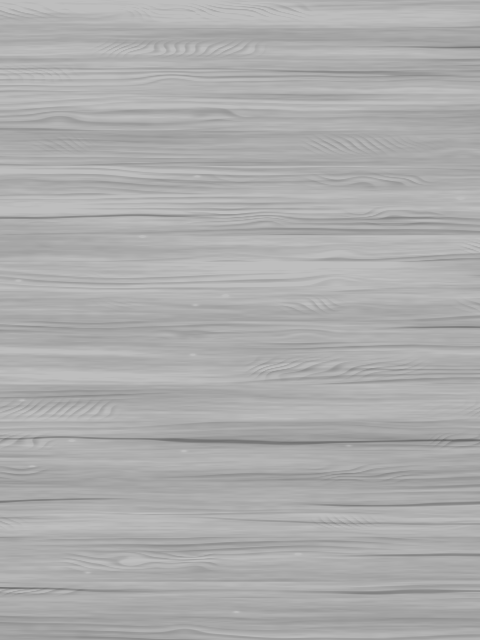
Reproduce this texture procedurally as a WebGL 2 fragment shader.

```glsl
#version 300 es
precision highp float;
// Pale grey wood veneer: stacked horizontal strips with fine grain, rings and dark veins.

uniform vec2 u_resolution;
out vec4 fragColor;

float hash(vec2 p) {
    vec3 q = fract(p.xyx * 0.1031);
    q += dot(q, q.yzx + 33.33);
    return fract((q.x + q.y) * q.z);
}

float noise(vec2 p) {
    vec2 i = floor(p), f = fract(p);
    f = f * f * (3.0 - 2.0 * f);
    return mix(mix(hash(i), hash(i + vec2(1, 0)), f.x),
               mix(hash(i + vec2(0, 1)), hash(i + vec2(1, 1)), f.x), f.y);
}

// Noise centred on zero
float grain(vec2 p) {
    return noise(p) - 0.5;
}

// Lower edge of a strip, in strip units (20 per canvas height)
float stripEdge(float id) {
    return id + 0.7 * (hash(vec2(id, 3.7)) - 0.5);
}

// Soft-backed growth line, once per unit of the field
float ringLine(float field) {
    float r = fract(field);
    return smoothstep(0.25, 0.8, r) * (1.0 - smoothstep(0.8, 1.0, r));
}

float stripTone(vec2 p, float id) {
    float low = stripEdge(id), high = stripEdge(id + 1.0);
    float t = (p.y * 20.0 - low) / (high - low);
    float seed = hash(vec2(id, 11.3));
    vec2 q = p + vec2(seed * 19.0, id * 3.1 + 9.0);

    // Bend the fibres, with a small arch around one knot
    float s = q.y + 0.018 * grain(q * vec2(2.5, 9.0)) + 0.004 * grain(q * vec2(11.0, 30.0));
    vec2 knot = vec2(0.75 * hash(vec2(id, 21.1)), mix(low, high, 0.4) / 20.0);
    vec2 d = (p - knot) / vec2(0.035, 0.011);
    s -= 0.008 * exp(-dot(d, d)) * step(0.4, seed);

    // Strip shade and streaks, from broad to fine
    float tone = 0.688 + 0.05 * (hash(vec2(id, 5.9)) - 0.5);
    tone += 0.09 * (t - 0.5) * (hash(vec2(id, 8.3)) - 0.4);
    tone += 0.075 * grain(vec2(q.x * 2.0, s * 24.0));
    tone += 0.06 * grain(vec2(q.x * 1.7, s * 60.0));
    tone += 0.06 * grain(vec2(q.x * 3.0, s * 140.0));
    tone += 0.05 * grain(vec2(q.x * 7.0, s * 310.0));
    tone += 0.03 * grain(vec2(q.x * 45.0, q.y * 480.0));

    // Growth rings appear in long patches
    float rings = ringLine(s * 105.0 + 1.5 * noise(vec2(q.x * 4.0, s * 30.0)));
    float ringMask = smoothstep(0.4, 0.8, noise(vec2(q.x * 2.2 + 7.0, s * 38.0)));
    tone -= 0.085 * rings * ringMask;

    // Short slanting figure in narrow patches
    float slant = ringLine(s * 110.0 + (seed - 0.5) * 130.0 * q.x + 2.0 * grain(q * vec2(20.0, 60.0)));
    float patchX = smoothstep(0.6, 0.85, noise(vec2(q.x * 7.0, id * 5.0)));
    float patchY = (t - 0.3 - 0.3 * seed) / 0.2;
    tone += (0.03 - 0.09 * slant) * patchX * exp(-patchY * patchY);

    // Dark vein that swells, thins out and breaks off
    float veinY = mix(low, high, 0.35 + 0.3 * seed) / 20.0
        + 0.013 * grain(vec2(q.x * 3.0, id)) + 0.004 * grain(vec2(q.x * 14.0, id + 0.5));
    float width = 0.0009 + 0.0022 * smoothstep(0.5, 0.9, noise(vec2(q.x * 7.0, id + 40.0)));
    float offset = p.y - veinY;
    float presence = smoothstep(0.35, 0.7, noise(vec2(q.x * 2.8, id + 70.0)))
        * smoothstep(0.25, 0.6, hash(vec2(id, 31.7)));
    float vein = 1.0 - smoothstep(width * 0.4, width + 0.0014, abs(offset));
    float halo = exp(-abs(offset) / 0.005);
    return tone - presence * (0.14 * vein + 0.035 * halo);
}

void main() {
    vec2 p = gl_FragCoord.xy / u_resolution.y;

    // Blend the two strips that meet at the nearest edge
    float id = floor(p.y * 20.0 + 0.5);
    float seam = smoothstep(-0.03, 0.03, p.y * 20.0 - stripEdge(id));
    float tone = mix(stripTone(p, id - 1.0), stripTone(p, id), seam);

    // Sparse pale flecks
    vec2 cell = floor(p * 12.0);
    vec2 centre = 0.2 + 0.6 * vec2(hash(cell + 50.0), hash(cell + 90.0));
    vec2 d = (fract(p * 12.0) - centre) / vec2(0.06, 0.022);
    tone += 0.09 * exp(-dot(d, d)) * step(0.88, hash(cell + 130.0));

    fragColor = vec4(vec3(clamp(tone, 0.42, 0.745)), 1.0);
}
```
